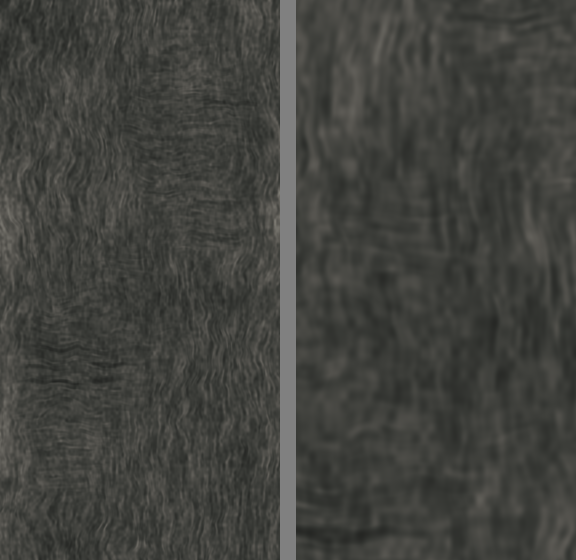
Left, the full canvas; right, a detail of the centre.
This texture is drawn by a Shadertoy shader. Its source:

```glsl
// Dark, worn hide: short upright fibres with patches of fine sideways ripples.
// Stretched value noise, bent by a slow warp, is summed as log brightness,
// then tinted from greenish black to warm grey.

#define FIBRE_SCALE vec2(95.0, 17.0)
#define HAIR_SCALE vec2(125.0, 36.0)
#define RIPPLE_SCALE vec2(27.0, 118.0)
#define GRAIN_SCALE vec2(105.0, 80.0)
#define FINE_CONTRAST 0.21
#define BLOTCH_CONTRAST 0.17
#define CREASE_DEPTH 0.30
#define EDGE_LIGHT 0.27
#define BASE_TONE 0.252
#define DARK_TINT vec3(0.985, 1.015, 0.945)
#define LIGHT_TINT vec3(1.015, 0.995, 0.935)

float hash(vec2 cell) {
    vec3 q = fract(vec3(cell.xyx) * 0.1031);
    q += dot(q, q.yzx + 33.33);
    return fract((q.x + q.y) * q.z);
}

// Smooth value noise from -1 to 1
float noise(vec2 p) {
    vec2 cell = floor(p), f = fract(p);
    f = f * f * (3.0 - 2.0 * f);
    float low = mix(hash(cell), hash(cell + vec2(1, 0)), f.x);
    float high = mix(hash(cell + vec2(0, 1)), hash(cell + vec2(1, 1)), f.x);
    return 2.0 * mix(low, high, f.y) - 1.0;
}

float fbm(vec2 p) {
    float sum = 0.0, weight = 0.6;
    for (int i = 0; i < 4; i++) {
        sum += weight * noise(p);
        p = mat2(0.8, 0.6, -0.6, 0.8) * p * 2.03 + 17.3;
        weight *= 0.55;
    }
    return sum;
}

// Soft elliptical patch, 1 at its centre
float patchAt(vec2 p, vec2 centre, vec2 radius) {
    vec2 d = (p - centre) / radius;
    return exp(-dot(d, d));
}

void mainImage(out vec4 fragColor, in vec2 fragCoord) {
    vec2 p = fragCoord / iResolution.x;
    float height = iResolution.y / iResolution.x;
    vec2 q = vec2(p.x, p.y * 2.0 / height);

    // Slow bend of the nap
    vec2 bend = vec2(fbm(p * vec2(3.0, 4.0) + 5.0), fbm(p * vec2(5.0, 4.0) + 41.0));
    vec2 nap = p + bend * vec2(0.045, 0.035);

    // Where ripples replace the upright fibres
    float rippled = patchAt(q, vec2(0.66, 1.50), vec2(0.27, 0.50))
                  + patchAt(q, vec2(0.27, 0.62), vec2(0.27, 0.42));
    rippled = smoothstep(0.25, 0.85, rippled + 0.45 * fbm(p * 5.0 + 73.0));

    // Fine structure
    float fibres = noise(nap * FIBRE_SCALE) + 0.8 * noise(nap * HAIR_SCALE + 31.0);
    float ripples = noise(nap * RIPPLE_SCALE + 11.0)
                  + 0.55 * noise(nap * HAIR_SCALE * vec2(0.7, 1.5) + 57.0);
    float grain = noise(p * GRAIN_SCALE + 7.0);
    float fine = mix(fibres, ripples, rippled * 0.8) + 0.6 * grain;

    // Broad shading, longer along the nap
    float blotch = fbm(p * vec2(4.5, 3.0) + 19.0) + 0.6 * fbm(nap * vec2(20.0, 7.0) + 3.0);
    float shade = patchAt(q, vec2(0.20, 1.90), vec2(0.15, 0.12))
                + patchAt(q, vec2(0.20, 0.08), vec2(0.15, 0.10))
                + patchAt(q, vec2(0.80, 0.94), vec2(0.18, 0.11))
                + 0.7 * patchAt(q, vec2(0.54, 1.42), vec2(0.09, 0.25));

    // Thin sideways creases among the ripples
    float crease = smoothstep(0.38, 0.95, noise(nap * vec2(5.5, 38.0) + 89.0));
    crease *= rippled * smoothstep(-0.1, 0.5, noise(p * vec2(4.0, 6.0) + 29.0));

    // Worn pale side edges
    float side = min(p.x, 1.0 - p.x);
    float worn = exp(-side * side / 0.0065);
    worn *= patchAt(q, vec2(0.5, 1.23), vec2(2.0, 0.23))
          + 0.8 * patchAt(q, vec2(0.5, 0.45), vec2(2.0, 0.33));

    float level = FINE_CONTRAST * fine + BLOTCH_CONTRAST * blotch
                - 0.16 * shade - CREASE_DEPTH * crease + EDGE_LIGHT * worn;
    float tone = BASE_TONE * exp(level);
    vec3 tint = mix(DARK_TINT, LIGHT_TINT, smoothstep(0.19, 0.35, tone));
    fragColor = vec4(clamp(tone * tint, 0.0, 1.0), 1.0);
}
```
